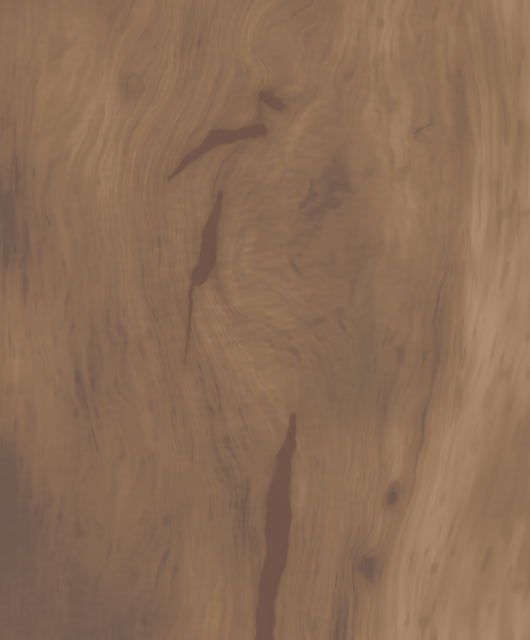
A Shadertoy shader for this texture:

```glsl
float hash(vec2 p) {
    return fract(sin(dot(p, vec2(127.1, 311.7))) * 43758.5453);
}

float noise(vec2 p) {
    vec2 i = floor(p), f = fract(p);
    f = f * f * (3.0 - 2.0 * f);
    return mix(mix(hash(i), hash(i + vec2(1, 0)), f.x),
               mix(hash(i + vec2(0, 1)), hash(i + vec2(1, 1)), f.x), f.y);
}

float fbm(vec2 p) {
    float sum = 0.0, amp = 0.5;
    for (int i = 0; i < 5; i++) {
        sum += amp * noise(p);
        p = mat2(1.6, 1.2, -1.2, 1.6) * p + 7.3;
        amp *= 0.5;
    }
    return sum;
}

// Soft elliptical spot, 1 at its centre
float spot(vec2 p, vec2 centre, vec2 size) {
    vec2 d = (p - centre) / size;
    return exp(-dot(d, d));
}

// Signed distance to a tapered stroke
float stroke(vec2 p, vec2 a, vec2 b, float ra, float rb) {
    vec2 pa = p - a, ba = b - a;
    float h = clamp(dot(pa, ba) / dot(ba, ba), 0.0, 1.0);
    return length(pa - ba * h) - mix(ra, rb, h);
}

float cracks(vec2 p) {
    float d = stroke(p, vec2(0.265, 0.722), vec2(0.335, 0.784), 0.002, 0.011);
    d = min(d, stroke(p, vec2(0.335, 0.784), vec2(0.41, 0.793), 0.012, 0.007));
    d = min(d, stroke(p, vec2(0.347, 0.70), vec2(0.313, 0.57), 0.003, 0.016));
    d = min(d, stroke(p, vec2(0.303, 0.56), vec2(0.289, 0.43), 0.003, 0.0));
    d = min(d, stroke(p, vec2(0.461, 0.35), vec2(0.437, 0.21), 0.004, 0.016));
    d = min(d, stroke(p, vec2(0.437, 0.21), vec2(0.405, -0.02), 0.017, 0.013));
    return min(d, stroke(p, vec2(0.41, 0.848), vec2(0.43, 0.835), 0.006, 0.008));
}

float knots(vec2 p) {
    return spot(p, vec2(0.569, 0.118), vec2(0.022, 0.034))
         + spot(p, vec2(0.610, 0.225), vec2(0.014, 0.022))
         + spot(p, vec2(0.658, 0.788), vec2(0.018, 0.012))
         + 0.7 * spot(p, vec2(0.418, 0.842), vec2(0.035, 0.022))
         + 0.5 * spot(p, vec2(0.200, 0.870), vec2(0.016, 0.030));
}

// Height field whose level lines are the wood fibres
float grainField(vec2 p, float calm) {
    float drop = 1.0 - p.y;
    float g = p.x + 0.2 * drop * drop * spot(p, vec2(0.66, 0.4), vec2(0.2, 0.7));
    g -= 0.55 * (p.y - 0.85) * spot(p, vec2(0.22, 0.87), vec2(0.14, 0.17));
    g += 0.16 * spot(p, vec2(0.37, 0.64), vec2(0.16, 0.22));
    g += 0.08 * spot(p, vec2(0.42, 0.95), vec2(0.06, 0.06));
    g += 0.04 * knots(p);
    float warp = fbm(p * vec2(5.0, 3.5) + 3.0) - 0.5;
    return g + warp * mix(0.16, 0.015, calm);
}

vec3 woodColor(float t) {
    vec3 umber = vec3(0.44, 0.35, 0.305);
    vec3 brown = vec3(0.54, 0.42, 0.33);
    vec3 honey = vec3(0.58, 0.45, 0.34);
    vec3 pale = vec3(0.68, 0.545, 0.435);
    vec3 c = mix(umber, brown, smoothstep(-0.05, 0.42, t));
    c = mix(c, honey, clamp((t - 0.4) / 0.2, 0.0, 1.0));
    return mix(c, pale, clamp((t - 0.6) / 0.4, 0.0, 1.0));
}

void mainImage(out vec4 fragColor, in vec2 fragCoord) {
    vec2 p = fragCoord / iResolution.y;
    p.x *= 0.828 * iResolution.y / iResolution.x;

    // Boundary between the figured heart and the straight sapwood
    float drop = 1.0 - p.y;
    float border = 0.735 - 0.2 * drop * drop + 0.03 * (fbm(p * 6.0) - 0.5);
    float sap = smoothstep(-0.01, 0.07, p.x - border);
    float calm = max(sap, smoothstep(0.16, 0.0, p.x));
    float heart = spot(p, vec2(0.40, 0.58), vec2(0.14, 0.24));
    float smoky = smoothstep(0.5, 0.0, p.y) * smoothstep(0.45, 0.1, p.x);

    // Grain at three scales, running along the fibres
    float g = grainField(p, calm);
    float along = p.y - 0.5 * p.x * (1.0 - calm);
    float bands = fbm(vec2(g * 26.0, along * 2.5)) - 0.48;
    float streaks = noise(vec2(g * 85.0, along * 8.0)) - 0.5;
    float fibres = noise(vec2(g * 210.0, along * 24.0)) - 0.5;
    float pores = smoothstep(0.68, 0.95, noise(vec2(g * 150.0, along * 36.0 + 9.0)));
    vec2 rippled = p + 0.03 * fbm(p * 9.0);
    float ripple = noise(vec2(rippled.x * 65.0, rippled.y * 165.0)) - 0.5;

    // Broad light and dark areas
    float tone = 0.44 + 0.75 * (fbm(p * vec2(6.0, 4.5) + 11.0) - 0.48);
    tone += 0.27 * sap + 0.14 * heart - 0.26 * smoky;
    tone += 0.16 * spot(p, vec2(0.18, 0.74), vec2(0.12, 0.2));
    tone -= 0.12 * spot(p, vec2(0.52, 0.48), vec2(0.07, 0.16));
    tone -= 0.10 * smoothstep(0.12, 0.0, p.x);

    float contrast = 1.0 - 0.65 * smoky;
    tone += contrast * (0.50 * bands + 0.16 * streaks + 0.18 * fibres - 0.15 * pores);
    tone += 0.20 * ripple * (0.3 + heart) * (1.0 - sap);

    // Dark growth lines beside the sapwood
    float edge = (p.x - border) / 0.025;
    tone -= 0.25 * exp(-edge * edge) * smoothstep(0.2, 0.8, noise(vec2(g * 75.0, p.y * 3.0)));
    tone -= 0.42 * knots(p + 0.025 * (fbm(p * 25.0) - 0.5));
    vec3 color = woodColor(tone);

    // Grey mineral stains
    float stain = spot(p, vec2(0.55, 0.39), vec2(0.05, 0.06))
                + 0.6 * spot(p, vec2(0.575, 0.51), vec2(0.02, 0.07));
    color = mix(color, vec3(0.42, 0.37, 0.31), 0.75 * stain * fbm(p * vec2(35.0, 14.0)));

    // Filled cracks with a shaded rim
    vec2 ragged = p + 0.022 * (vec2(fbm(p * 22.0), fbm(p * 22.0 + 40.0)) - 0.48);
    float d = cracks(ragged);
    color = mix(color, vec3(0.46, 0.35, 0.28), 0.5 * exp(-max(d, 0.0) / 0.014));
    vec3 filler = vec3(0.445, 0.335, 0.285) + 0.02 * (fbm(p * 30.0) - 0.5);
    color = mix(color, filler, smoothstep(0.003, -0.002, d));

    fragColor = vec4(color, 1.0);
}
```
